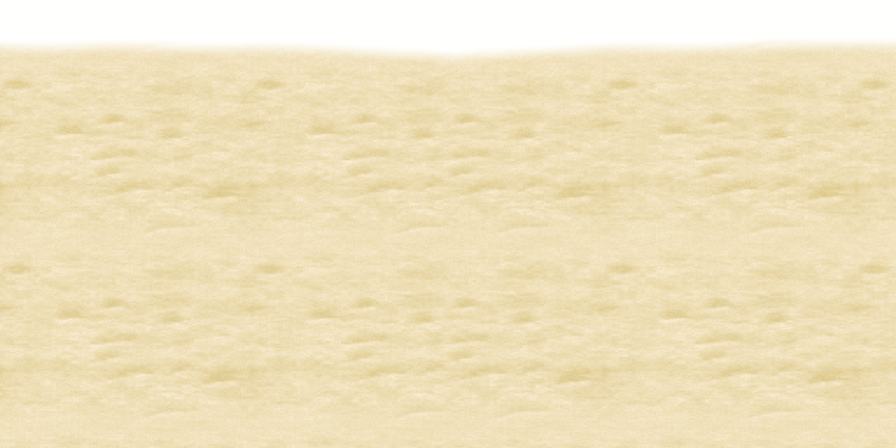
A Shadertoy shader for this texture:

```glsl
// Pale wind-rippled sand below a soft white haze.
// One sand tile of stretched noise and shaded hollows repeats both ways;
// the right half shows it shifted, and the two halves are cross-faded.

// Tile size, in canvas heights
const vec2 TILE = vec2(0.5625, 0.4115);

// Hollows in the tile: x, depth from the top, half width, strength
const vec4 HOLLOWS[12] = vec4[](
    vec4(.036, .190, .030, 1.0), vec4(.253, .266, .026, 0.9),
    vec4(.010, .271, .040, 0.6), vec4(.385, .299, .027, 1.0),
    vec4(.161, .289, .045, 0.7), vec4(.247, .345, .045, 0.9),
    vec4(.469, .336, .050, 0.6), vec4(.240, .383, .040, 0.8),
    vec4(.404, .411, .028, 0.6), vec4(.290, .419, .085, 0.6),
    vec4(.495, .430, .040, 1.2), vec4(.380, .502, .060, 0.6));

float hash(vec2 p) {
    return fract(sin(dot(p, vec2(127.1, 311.7))) * 43758.5453);
}

// Value noise that repeats after `period` cells
float tileNoise(vec2 p, vec2 period) {
    vec2 i = floor(p), f = fract(p);
    f = f * f * (3.0 - 2.0 * f);
    vec2 a = mod(i, period), b = mod(i + 1.0, period);
    return mix(mix(hash(a), hash(vec2(b.x, a.y)), f.x),
               mix(hash(vec2(a.x, b.y)), hash(b), f.x), f.y);
}

// Signed noise with a given number of cells across and down the tile
float ripples(vec2 q, vec2 cells) {
    return tileNoise(q * cells, cells) - 0.5;
}

// Brightness of the sand: 0 is deep shade, 1 is a sunlit crest
float sandTone(vec2 p) {
    p.y = mod(p.y - 0.14, TILE.y) + 0.14;
    vec2 q = p / TILE;
    float broad = ripples(q, vec2(6, 13));
    q.y += 0.025 * broad;
    float middle = ripples(q, vec2(11, 28));
    float fine = ripples(q, vec2(27, 60));
    float tiny = ripples(q, vec2(60, 100));
    float rough = smoothstep(0.13, 0.19, p.y) * (1.0 - smoothstep(0.47, 0.54, p.y));

    // Wind ripples fade out in the smooth band between tiles
    float tone = mix(0.77, 0.67, rough);
    tone += (0.20 * broad + 0.26 * middle + 0.26 * fine + 0.20 * tiny)
          * mix(0.45, 1.0, rough);

    // Thin lit creases, broken up by the broad noise
    float crease = exp(-pow((middle + 0.3 * fine) / 0.045, 2.0));
    tone += 0.13 * rough * crease * smoothstep(-0.05, 0.25, broad);

    // Each hollow is a soft shade ending in a crisp lit lower lip
    vec2 warp = vec2(0.010 * middle, 0.004 * middle + 0.004 * fine);
    for (int i = 0; i < 12; i++) {
        vec4 h = HOLLOWS[i];
        vec2 d = p + warp - h.xy;
        d.x = mod(d.x + 0.5 * TILE.x, TILE.x) - 0.5 * TILE.x;
        d.y += 0.12 * d.x - 1.5 * d.x * d.x;
        float across = exp(-pow(abs(d.x) / h.z, 3.0));
        float bowl = smoothstep(-0.024, 0.001, d.y) * (1.0 - smoothstep(0.004, 0.011, d.y));
        float lip = exp(-pow((d.y - 0.014) / 0.005, 2.0));
        tone += h.w * across * (0.20 * lip - 0.42 * bowl);
    }
    return tone;
}

void mainImage(out vec4 fragColor, in vec2 fragCoord) {
    vec2 p = fragCoord / iResolution.y;
    p.y = 1.0 - p.y;

    // Join the two shifted halves
    float tone = mix(sandTone(p), sandTone(p - vec2(0.787, 0.0)),
                     smoothstep(0.98, 1.02, p.x));

    // Fine grains
    tone += 0.17 * (hash(floor(p * 256.0)) - 0.5);
    vec3 sand = mix(vec3(0.86, 0.78, 0.53), vec3(0.970, 0.918, 0.803),
                    clamp(tone, 0.0, 1.15));

    // White haze whose lower edge sags at the centre
    float edge = 0.106 + 0.026 * exp(-abs(p.x - 1.015) / 0.22);
    edge -= 0.007 * smoothstep(1.5, 2.0, p.x);
    edge += 0.002 * sin(p.x * 17.0);
    float cover = smoothstep(edge - 0.022, edge + 0.022, p.y);
    fragColor = vec4(mix(vec3(1.0, 1.0, 0.995), sand, cover), 1.0);
}
```
